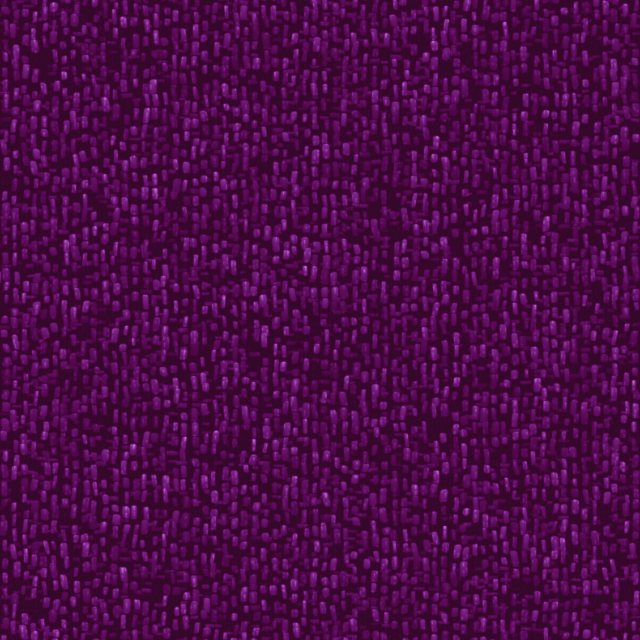
A Shadertoy shader for this texture:

```glsl
// Purple woven upholstery: short upright yarn stitches over darker cross threads.
// Each layer scatters soft rounded strands on a jittered, column-staggered grid;
// the summed tone is then coloured through a ramp from deep plum to pale violet.

const vec3 PLUM_RAMP[8] = vec3[8](
    vec3(0.14, 0.02, 0.11), vec3(0.20, 0.03, 0.16),
    vec3(0.26, 0.02, 0.22), vec3(0.32, 0.03, 0.30),
    vec3(0.39, 0.06, 0.40), vec3(0.47, 0.13, 0.51),
    vec3(0.60, 0.24, 0.66), vec3(0.74, 0.42, 0.81));

// Four random values per grid cell
vec4 hash4(vec2 cell, float seed) {
    vec4 h = fract(vec4(cell.xyx, cell.y + seed) * vec4(0.1031, 0.1030, 0.0973, 0.1099) + seed * 0.137);
    h += dot(h, h.wzxy + 33.33);
    return fract((h.xxyz + h.yzzw) * h.zywx);
}

float roundedBox(vec2 p, vec2 halfSize, float radius) {
    vec2 d = abs(p) - halfSize + radius;
    return length(max(d, 0.0)) + min(max(d.x, d.y), 0.0) - radius;
}

// One yarn piece, rounded across and lighter towards its upper end
float strand(vec2 p, vec2 halfSize, float softness) {
    float radius = 0.75 * min(halfSize.x, halfSize.y);
    float mask = 1.0 - smoothstep(-softness, softness, roundedBox(p, halfSize, radius));
    vec2 s = clamp(p / halfSize, -1.0, 1.0);
    return mask * (0.84 - 0.2 * s.x * s.x + 0.2 * s.y);
}

// Brightest strand at a point; density is the share of filled cells
float strandLayer(vec2 uv, vec2 grid, vec2 minHalf, vec2 maxHalf,
                  float density, float softness, float seed) {
    vec2 p = uv * grid;
    float light = 0.0;
    for (int i = -1; i <= 1; i++) {
        float column = floor(p.x) + float(i);
        float shift = 0.5 * mod(column, 2.0) + 0.6 * hash4(vec2(column, 7.0), seed).x;
        float y = p.y + shift;
        for (int j = -1; j <= 1; j++) {
            vec2 cell = vec2(column, floor(y) + float(j));
            vec4 place = hash4(cell, seed + 1.0);
            vec4 look = hash4(cell, seed + 2.0);
            vec2 jitter = (place.xy - 0.5) * vec2(0.36, 0.5);
            vec2 q = (vec2(p.x, y) - cell - 0.5 - jitter) / grid;
            q.x += (place.z - 0.5) * 0.3 * q.y;
            vec2 halfSize = mix(minHalf, maxHalf, look.xy);
            float gain = mix(0.55, 1.08, look.z) * step(place.w, density);
            light = max(light, gain * strand(q, halfSize, softness));
        }
    }
    return light;
}

// Layered sines pull the yarn columns slightly out of line
vec2 loosen(vec2 uv) {
    float sway = sin(uv.y * 41.0 + 9.0 * uv.x) + 0.6 * sin(uv.y * 97.0 - 31.0 * uv.x);
    float drift = sin(uv.x * 53.0 + 12.0 * uv.y);
    return uv + vec2(0.0009 * sway, 0.0012 * drift);
}

vec3 yarnColor(float tone) {
    float t = clamp(tone, 0.0, 6.999);
    int k = int(t);
    return mix(PLUM_RAMP[k], PLUM_RAMP[k + 1], fract(t));
}

void mainImage(out vec4 fragColor, in vec2 fragCoord) {
    vec2 uv = loosen(fragCoord / iResolution.y);
    float softness = max(0.0020, 0.7 / iResolution.y);

    // Upright stitches, sparse cross threads and fine fibres
    float warp = strandLayer(uv, vec2(64.0, 42.0), vec2(0.0036, 0.0060),
                             vec2(0.0066, 0.0125), 0.94, softness, 3.0);
    float weft = strandLayer(uv, vec2(54.0, 66.0), vec2(0.0045, 0.0022),
                             vec2(0.0095, 0.0040), 0.55, softness, 17.0);
    float fibre = strandLayer(uv, vec2(150.0, 96.0), vec2(0.0012, 0.0020),
                              vec2(0.0026, 0.0050), 0.7, softness, 31.0);

    // Deep gaps stay dark, raised yarn catches the light
    float tone = 1.25 + max(4.5 * warp, 3.0 * weft);
    tone += (fibre - 0.3) * (0.9 + 0.9 * warp);
    fragColor = vec4(yarnColor(tone), 1.0);
}
```
